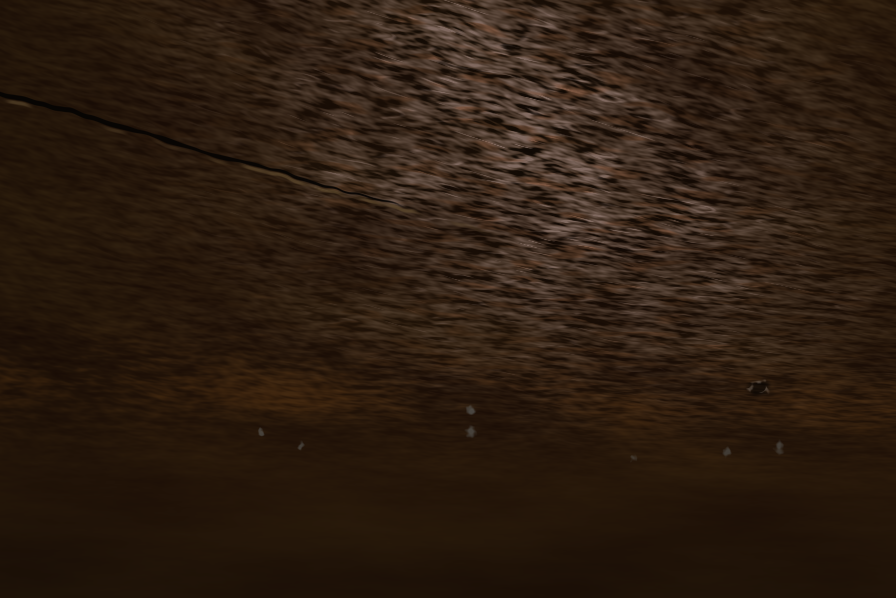
Write a Shadertoy shader that draws this texture.

```glsl
// Dark varnished wood under a soft, off-centre light. Sheared gradient noise
// makes short ridges with thin crests that catch a cool sheen; the near edge
// falls out of focus. A tapering crack, a knot and dust specks lie on top.

vec2 hash2(vec2 cell) {
    vec2 k = vec2(dot(cell, vec2(127.1, 311.7)), dot(cell, vec2(269.5, 183.3)));
    return fract(sin(k) * 43758.55);
}

float gradientDot(vec2 cell, vec2 offset) {
    float angle = 6.2832 * hash2(cell).x;
    return dot(vec2(cos(angle), sin(angle)), offset);
}

float gradientNoise(vec2 p) {
    vec2 i = floor(p), f = fract(p);
    vec2 u = f * f * f * (f * (f * 6.0 - 15.0) + 10.0);
    vec2 e = vec2(0.0, 1.0);
    float low = mix(gradientDot(i, f), gradientDot(i + e.yx, f - e.yx), u.x);
    float high = mix(gradientDot(i + e.xy, f - e.xy), gradientDot(i + e.yy, f - e.yy), u.x);
    return 1.4 * mix(low, high, u.y);
}

// Stretched noise whose rows are offset sideways, so no columns line up
float fibre(vec2 g, vec2 frequency, float lean) {
    return gradientNoise(vec2(g.x + lean * g.y, g.y) * frequency + 9.0 * lean);
}

// Ridge height: long fibres with finer ones between them
float ridges(vec2 g) {
    return 0.60 * fibre(g, vec2(15.0, 74.0), 1.7)
         + 0.52 * fibre(g, vec2(29.0, 128.0), -1.3)
         + 0.36 * fibre(g, vec2(62.0, 215.0), 0.9);
}

// Thin bright crests: one narrow band of the noise, broken along its length
float crests(vec2 g) {
    float n = abs(fibre(g, vec2(11.0, 56.0), 2.3) - 0.08);
    float gate = smoothstep(0.0, 0.4, fibre(g, vec2(21.0, 60.0), -1.9));
    return gate * (1.0 - smoothstep(0.02, 0.15, n));
}

// Broad light, stretched along a diagonal that runs down to the right
float sheenAt(vec2 p) {
    vec2 d = p - vec2(0.90, 0.75);
    vec2 r = vec2(0.80 * d.x - 0.60 * d.y, 0.60 * d.x + 0.80 * d.y);
    float wide = exp(-dot(r * r, vec2(3.6, 6.5)));
    float core = exp(-dot(r * r, vec2(7.0, 24.0)));
    return (0.72 * wide + 0.50 * core) * smoothstep(0.16, 0.48, p.y);
}

void mainImage(out vec4 fragColor, in vec2 fragCoord) {
    vec2 p = fragCoord / iResolution.y;
    float pixel = 1.0 / iResolution.y;

    // Fibres slope down to the right at the top and level out below
    vec2 grain = vec2(p.x, p.y + 0.22 * p.x * smoothstep(0.0, 0.8, p.y));
    grain.y += 0.005 * gradientNoise(p * vec2(9.0, 13.0));
    float focus = smoothstep(0.10, 0.38, p.y);
    float soft = fibre(grain, vec2(9.0, 42.0), 1.1);
    float ridge = mix(0.6 * soft, ridges(grain), 0.3 + 0.7 * focus);
    float crest = crests(grain) * focus;
    float patches = fibre(grain, vec2(3.0, 9.0), 0.5);
    float mottle = gradientNoise(p * vec2(8.0, 12.0) + 9.2);

    // Stained body colour, with an amber band across the lower third
    float body = 0.40 + 0.75 * ridge * (0.4 + 0.6 * focus) + 0.50 * patches;
    vec3 color = mix(vec3(0.125, 0.068, 0.028), vec3(0.175, 0.112, 0.044), clamp(body, -0.4, 1.4));
    float bandY = p.y - 0.365 + 0.03 * p.x + 0.03 * patches;
    float band = exp(-bandY * bandY * 200.0);
    color += vec3(0.075, 0.036, 0.008) * band * clamp(0.30 + 0.8 * patches + 0.8 * ridge, 0.0, 1.0);

    // Sheen on the raised fibres, partly tinted red-brown
    float sheen = sheenAt(p) * (1.0 + 0.45 * mottle + 0.35 * patches);
    float glint = clamp(0.38 + 0.85 * ridge + 0.45 * crest, 0.0, 1.3);
    float redness = smoothstep(0.1, 0.5, fibre(grain, vec2(14.0, 56.0), -2.1) + 0.25 * band);
    vec3 glintColor = mix(vec3(0.46, 0.375, 0.335), vec3(0.43, 0.265, 0.165), 0.65 * redness);
    color = mix(color, glintColor, clamp(sheen * glint, 0.0, 1.15));
    color *= 1.0 - 0.35 * sheen * smoothstep(0.05, 0.5, -ridge);

    // Crack: a thin dark tapering line with a pale lip beneath it
    float crackY = 0.842 - 0.275 * p.x + 0.007 * gradientNoise(vec2(p.x * 9.0, 2.5))
                 + 0.004 * gradientNoise(vec2(p.x * 38.0, 6.5));
    float crackWidth = 0.0028 * (1.0 - smoothstep(0.2, 0.72, p.x))
                     * (1.0 + 0.8 * gradientNoise(vec2(p.x * 24.0, 3.5)));
    float crackEnd = 1.0 - smoothstep(0.64, 0.70, p.x);
    float lipEnd = 1.0 - smoothstep(0.70, 0.86, p.x);
    float lip = 1.0 - smoothstep(0.001, 0.003 + pixel, abs(p.y - crackY + crackWidth + 0.006));
    float lipBreaks = smoothstep(-0.5, 0.2, gradientNoise(vec2(p.x * 22.0, 8.5)));
    color = mix(color, vec3(0.36, 0.28, 0.17), 0.75 * lip * lipEnd * lipBreaks);
    float gap = 1.0 - smoothstep(crackWidth, crackWidth + 0.001 + pixel, abs(p.y - crackY));
    color = mix(color, vec3(0.025, 0.016, 0.010), 0.95 * gap * crackEnd);

    // Knot: a small dark pit with a pale broken rim
    vec2 k = (p - vec2(1.27, 0.352)) * vec2(1.0, 1.4);
    float knot = length(k) + 0.006 * gradientNoise(p * 70.0);
    color *= 1.0 - 0.55 * (1.0 - smoothstep(0.008, 0.028, knot));
    float rim = 1.0 - smoothstep(0.002, 0.007, abs(knot - 0.015));
    color += vec3(0.20, 0.19, 0.18) * rim * smoothstep(-0.1, 0.4, gradientNoise(p * 90.0 + 5.0));

    // Cool dust specks scattered over the lower half
    for (int i = 0; i < 7; i++) {
        vec2 seed = hash2(vec2(float(i), 17.0));
        vec2 d = p - vec2(0.06 + 1.36 * seed.x, 0.13 + 0.29 * seed.y);
        float size = 0.003 + 0.006 * hash2(seed * 50.0).x;
        float shape = length(d * vec2(1.0, 0.8)) + 0.004 * gradientNoise(p * 130.0);
        float speck = 1.0 - smoothstep(0.2 * size, size + pixel, shape);
        color = mix(color, vec3(0.40, 0.42, 0.42), speck * (0.25 + 0.5 * seed.y));
    }

    // Darker near edge and left side
    color *= mix(0.82, 1.0, smoothstep(0.0, 0.22, p.y)) * mix(0.90, 1.0, smoothstep(0.0, 0.4, p.x));
    fragColor = vec4(color, 1.0);
}
```
